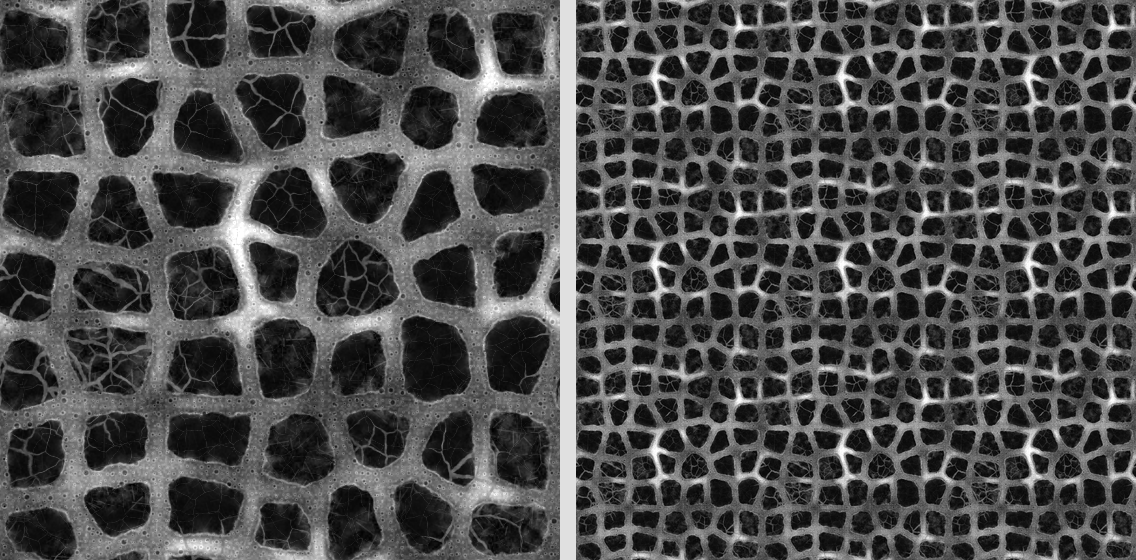
Left: one tile. Right: repeated 3 by 3.
A Shadertoy shader for this texture:

```glsl
// Tileable grey mesh of pitted walls around dark, rough hollows crossed by pale veins.

float hash(vec2 p) {
    vec3 q = fract(p.xyx * 0.1031);
    q += dot(q, q.yzx + 33.33);
    return fract((q.x + q.y) * q.z);
}

vec2 hash2(vec2 p) { return vec2(hash(p), hash(p + 57.3)); }

// Value noise with n whole cells across the canvas, so that it wraps
float noise(vec2 uv, float n, float seed) {
    vec2 p = uv * n, i = floor(p), f = p - i, e = vec2(0, 1);
    f = f * f * (3.0 - 2.0 * f);
    float a = hash(mod(i, n) + seed), b = hash(mod(i + e.yx, n) + seed);
    float c = hash(mod(i + e.xy, n) + seed), d = hash(mod(i + e.yy, n) + seed);
    return mix(mix(a, b, f.x), mix(c, d, f.x), f.y);
}

float fbm(vec2 uv, float n, float seed) {
    float sum = 0.0, gain = 0.52;
    for (int k = 0; k < 4; k++) {
        sum += gain * noise(uv, n, seed);
        n *= 2.0; gain *= 0.5; seed += 17.3;
    }
    return sum;
}

vec2 warp(vec2 uv, float n, float seed) {
    return vec2(fbm(uv, n, seed), fbm(uv, n, seed + 41.7)) - 0.5;
}

// Wrapped Voronoi: distance to the border in cell units, corners rounded by 1/sharpness
float cellEdge(vec2 uv, float n, float jitter, float sharpness, float seed, out vec2 id) {
    vec2 p = uv * n, base = floor(p), f = p - base, nearCell = vec2(0), nearVec = vec2(9);
    for (int y = -1; y <= 1; y++)
    for (int x = -1; x <= 1; x++) {
        vec2 g = vec2(x, y);
        vec2 r = g + 0.5 + jitter * (hash2(mod(base + g, n) + seed) - 0.5) - f;
        if (dot(r, r) < dot(nearVec, nearVec)) { nearVec = r; nearCell = g; }
    }
    id = mod(base + nearCell, n);
    float sum = 0.0;
    for (int y = -2; y <= 2; y++)
    for (int x = -2; x <= 2; x++) {
        if (x == 0 && y == 0) continue;
        vec2 g = nearCell + vec2(x, y);
        vec2 r = g + 0.5 + jitter * (hash2(mod(base + g, n) + seed) - 0.5) - f;
        sum += exp(-sharpness * dot(0.5 * (nearVec + r), normalize(r - nearVec)));
    }
    return -log(sum) / sharpness;
}

// Veins along a warped Voronoi mesh, swelling and fading out with noise
float veins(vec2 uv, float n, float width, float seed, float aa) {
    vec2 id;
    vec2 bent = uv + 0.035 * warp(uv, 14.0, seed) + 0.008 * warp(uv, 60.0, seed);
    float d = cellEdge(bent, n, 0.95, 70.0, seed, id) / n;
    float swell = smoothstep(0.53, 0.85, noise(uv, 6.0, seed + 3.1) * 0.75 + 0.25 * noise(uv, 22.0, seed));
    return smoothstep(aa, -aa, d - width * (1.6 * swell - 0.25));
}

// Straight hairline scratches scattered one per grid cell
float scratches(vec2 uv, float n, float seed, float aa) {
    vec2 p = uv * n, base = floor(p);
    float ink = 0.0;
    for (int y = -1; y <= 1; y++)
    for (int x = -1; x <= 1; x++) {
        vec2 g = base + vec2(x, y), key = mod(g, n) + seed;
        float angle = 6.2832 * hash(key + 9.1), halfLength = 0.15 + 0.5 * hash(key + 4.7);
        vec2 dir = vec2(cos(angle), sin(angle)), r = p - g - hash2(key);
        float d = length(r - dir * clamp(dot(r, dir), -halfLength, halfLength)) / n;
        ink = max(ink, smoothstep(aa, 0.0, d - 0.0004) * hash(key + 2.3));
    }
    return ink;
}

// Small round craters: dark floor, light ring
float craters(vec2 uv, float n, float aa) {
    vec2 p = uv * n, i = floor(p), key = mod(i, n) + 80.5;
    float radius = 0.05 + 0.2 * pow(hash(key + 6.6), 4.0);
    float d = (length(p - i - 0.3 - 0.4 * hash2(key)) - radius) / n;
    return 0.16 * smoothstep(aa * 1.5, 0.0, abs(d)) - 0.2 * smoothstep(aa, -aa, d);
}

void mainImage(out vec4 fragColor, in vec2 fragCoord) {
    vec2 uv = fragCoord / iResolution.xy;
    float aa = max(1.0 / iResolution.y, 0.001);

    // Mesh with ragged outlines
    vec2 id;
    float edge = cellEdge(uv + 0.022 * warp(uv, 11.0, 5.2), 7.0, 0.52, 17.0, 12.4, id);
    float ragged = 0.11 * (fbm(uv, 34.0, 8.8) - 0.5);
    float depth = edge + ragged - 0.115;
    float hollow = smoothstep(-0.008, 0.02, depth);

    // Shared surface detail
    float grit = smoothstep(0.32, 0.74, fbm(uv + 0.02 * warp(uv, 20.0, 2.9), 50.0, 31.6));
    float fibre = pow(1.0 - abs(2.0 * fbm(uv + 0.03 * warp(uv, 12.0, 6.1), 30.0, 22.2) - 1.0), 9.0);
    float grain = noise(uv, 300.0, 3.7) - 0.5;
    float scratch = max(scratches(uv, 26.0, 14.9, aa), scratches(uv, 41.0, 63.2, aa));

    // Walls: cloudy grey, glowing patches, speckles and a light lip
    float cloud = fbm(uv, 7.0, 19.4);
    float wall = 0.41 + 0.55 * (cloud - 0.5) + 0.16 * (fbm(uv, 40.0, 71.3) - 0.5);
    wall += 0.36 * smoothstep(0.55, 0.9, noise(uv, 9.0, 44.8)) * smoothstep(0.13, 0.02, edge);
    wall *= mix(0.76, 1.08, smoothstep(0.13, 0.03, edge));
    wall += 0.14 * grain + craters(uv, 48.0, aa) + craters(uv + 0.37, 83.0, aa) + 0.06 * scratch;
    wall += 0.2 * smoothstep(0.03, 0.0, abs(depth + 0.008)) * (0.4 + grit);

    // Hollows: each with its own roughness, crumbling rim and scratches
    float rough = smoothstep(0.1, 0.75, hash(id + 26.7)) * smoothstep(0.3, 0.6, fbm(uv, 16.0, 52.1));
    float rim = exp(-22.0 * max(depth, 0.0));
    float pit = 0.045 + 0.02 * grit + rough * (0.12 * grit + 0.07 * fibre * grit);
    pit += rim * (0.22 * grit + 0.1 * fibre) + scratch * (0.03 + 0.13 * rough);
    pit += 0.07 * grain * (0.25 + rough + rim);

    // Veins lie over both, plainest across the dark
    float tone = mix(wall, pit, hollow);
    float vein = max(veins(uv, 15.0, 0.0026, 37.5, aa), 0.8 * veins(uv, 26.0, 0.0017, 91.2, aa));
    tone = mix(tone, 0.36 + 0.14 * grit + 0.1 * grain, vein * mix(0.35, 0.9, hollow));

    fragColor = vec4(vec3(clamp(tone, 0.0, 1.0)), 1.0);
}
```
